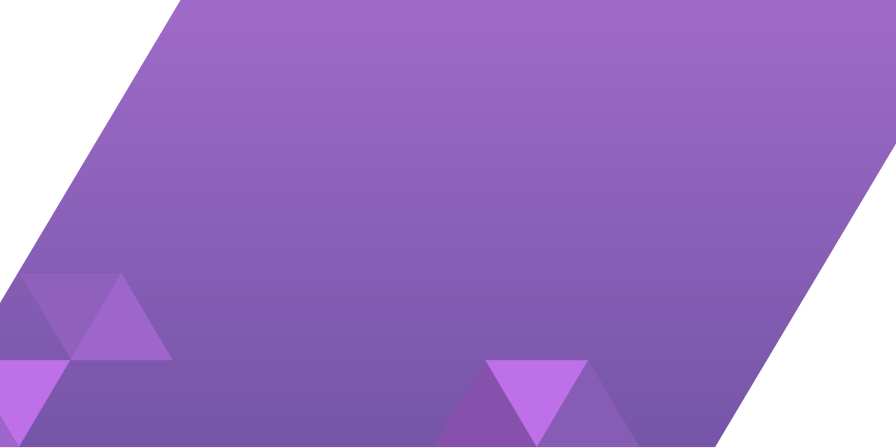
Give the GLSL for this background, as a Shadertoy shader.

```glsl
// Coverage of a shape from its signed distance
float fill(float d) {
    return clamp(0.5 - d * iResolution.y, 0.0, 1.0);
}

// Isosceles triangle by its tip; facing is 1.0 for tip up, -1.0 for tip down
float triangleDist(vec2 p, vec2 tip, float facing) {
    float depth = (tip.y - p.y) * facing;
    float sides = (abs(p.x - tip.x) - depth * 0.591) * 0.861;
    return max(sides, depth - 0.194);
}

void mainImage(out vec4 fragColor, in vec2 fragCoord) {
    vec2 p = fragCoord / iResolution.y;

    // Vertical purple gradient
    vec3 color = mix(vec3(0.46, 0.333, 0.658), vec3(0.622, 0.418, 0.782), p.y);

    // Triangles: tip x, tip y, facing
    vec3 triangles[7] = vec3[7](
        vec3(1.083, 0.196, 1.0), vec3(1.313, 0.196, 1.0),
        vec3(1.198, 0.002, -1.0), vec3(0.159, 0.196, -1.0),
        vec3(0.271, 0.390, 1.0), vec3(-0.073, 0.196, 1.0),
        vec3(0.042, 0.002, -1.0));
    vec3 orchid = vec3(0.745, 0.44, 0.91);
    vec3 lilac = vec3(0.62, 0.40, 0.80);
    vec3 tints[7] = vec3[7](
        vec3(0.525, 0.315, 0.68), vec3(0.53, 0.36, 0.71),
        orchid, vec3(0.565, 0.375, 0.74),
        lilac, lilac, orchid);
    for (int i = 0; i < 7; i++) {
        float d = triangleDist(p, triangles[i].xy, triangles[i].z);
        color = mix(color, tints[i], fill(d));
    }

    // Slanted band on white, with a thin margin below
    float slant = p.x - 0.596 * p.y;
    float band = (abs(slant - 0.701) - 0.894) * 0.859;
    color = mix(vec3(1.0), color, fill(max(band, 0.002 - p.y)));

    fragColor = vec4(color, 1.0);
}
```
